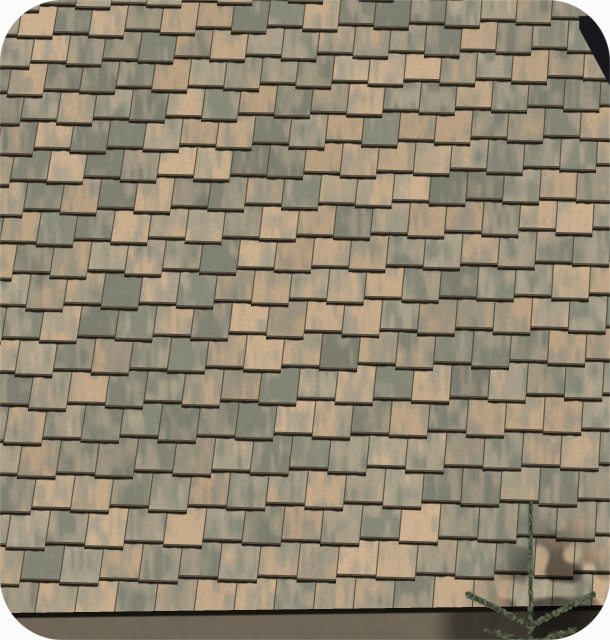
Give the GLSL for this texture, as a WebGL 2 fragment shader.

```glsl
#version 300 es
precision highp float;
// A sunlit roof of staggered flat tiles in perspective, with an eave, a twig and rounded corners.
// Courses come from a quadratic spacing, columns from a width that grows downward; each tile
// gets a hashed tone, drop and streaks. Lengths are in canvas heights, y measured downward.
uniform vec2 u_resolution;
out vec4 outColor;

#define COURSES 19.0        // index of the course that ends at the eave
#define FIRST_EDGE 0.0045   // height of the topmost course edge
#define COURSE_GAP 0.0430   // course spacing at the top
#define COURSE_GROWTH 0.000378
#define TILE_WIDTH 0.0551   // tile width at the top
#define WIDTH_GROWTH 0.0073
#define VANISH_X 1.367      // where the seams stand upright
#define STAGGER 0.0068      // extra drop of every second tile
#define EDGE_FACE 0.0026    // visible thickness of a tile
#define SEAM 0.0009         // half width of a side joint
#define CORNER 0.098        // radius of the rounded corners
#define SAMPLES 3           // antialiasing grid per axis

const vec3 COOL = vec3(0.50, 0.505, 0.445);
const vec3 STONE = vec3(0.625, 0.587, 0.510);
const vec3 WARM = vec3(0.745, 0.645, 0.525);
const vec3 FACE = vec3(0.33, 0.295, 0.23);
const vec3 SHADE = vec3(0.12, 0.105, 0.08);
const vec3 WALL = vec3(0.43, 0.395, 0.335);

float hash(vec2 p) {
  vec3 q = fract(vec3(p.xyx) * 0.1031);
  q += dot(q, q.yzx + 33.33);
  return fract((q.x + q.y) * q.z);
}

float noise(vec2 p) {
  vec2 i = floor(p), f = fract(p);
  f = f * f * (3.0 - 2.0 * f);
  return mix(mix(hash(i), hash(i + vec2(1, 0)), f.x),
             mix(hash(i + vec2(0, 1)), hash(i + vec2(1, 1)), f.x), f.y);
}

float segment(vec2 p, vec2 a, vec2 b) {
  vec2 d = b - a;
  return length(p - a - d * clamp(dot(p - a, d) / dot(d, d), 0.0, 1.0));
}

// Column coordinate within a course; odd courses shift by half a tile.
float column(vec2 p, float row) {
  return (p.x - VANISH_X) / (TILE_WIDTH + WIDTH_GROWTH * p.y) + 0.64 - 0.5 * mod(row, 2.0);
}

// How far a tile hangs below its nominal course edge.
float hang(float u, float row) {
  float col = floor(u);
  float low = 1.0 - mod(col, 2.0);
  return 0.006 + STAGGER * low + 0.0026 * (hash(vec2(col + 70.0, row + 9.0)) - 0.5)
       + 0.0026 * (fract(u) - 0.5);
}

vec3 tileColor(vec2 p, float u, float row) {
  vec2 id = vec2(floor(u) + 60.0, row + 5.0);
  float tone = hash(id);
  float streak = noise(p * vec2(150.0, 32.0) + id * 7.3);
  float patches = noise(p * vec2(55.0, 40.0) + id * 3.1);
  float blend = clamp(tone * 0.95 + 0.5 * (streak - 0.5) + 0.65 * (patches - 0.5), 0.0, 1.0);
  vec3 c = mix(COOL, STONE, smoothstep(0.0, 0.5, blend));
  c = mix(c, WARM, smoothstep(0.48, 1.0, blend));
  c *= 0.95 + 0.12 * hash(id + 31.0);
  return c * (0.97 + 0.07 * noise(p * 420.0));
}

vec3 roof(vec2 p) {
  float y = p.y + p.x * mix(0.028, 0.012, p.y);
  float root = sqrt(COURSE_GAP * COURSE_GAP + 4.0 * COURSE_GROWTH * (y - FIRST_EDGE));
  float v = (root - COURSE_GAP) / (2.0 * COURSE_GROWTH);
  float above = floor(v);
  float past = (v - above) * root;

  // Eave and the wall beneath it
  if (above >= COURSES) {
    float dark = smoothstep(0.67, 0.72, p.x) * 0.45;
    vec3 wall = WALL * (0.97 + 0.06 * noise(p * 90.0)) * (1.0 - dark);
    return mix(SHADE * 0.7, wall, smoothstep(0.006, 0.010, past));
  }

  // The upper tile covers the point until its hanging edge ends
  float u = column(p, above);
  float below = past - hang(u, above);
  float row = above + step(0.0, below);
  u = column(p, row);
  vec3 c = tileColor(p, u, row);
  float side = min(fract(u), 1.0 - fract(u)) * (TILE_WIDTH + WIDTH_GROWTH * p.y);
  c = mix(c, FACE * 0.85, 0.8 * (1.0 - smoothstep(SEAM * 0.5, SEAM * 1.6, side)));
  if (below < 0.0) return mix(c, FACE, smoothstep(-EDGE_FACE - 0.0006, -EDGE_FACE, below));
  float depth = 0.0024 + 0.0016 * noise(p * 110.0);
  return mix(SHADE, c, smoothstep(depth * 0.6, depth * 1.5, below));
}

vec3 scene(vec2 p, float aspect) {
  vec3 c = roof(p);
  // Soft foliage shadow at the lower right
  float spot = 1.0 - smoothstep(0.03, 0.12, length((p - vec2(0.865, 0.93)) * vec2(1.0, 0.8)));
  c *= 1.0 - 0.5 * spot * smoothstep(0.35, 0.65, noise(p * 38.0));

  // Twig with mirrored side branches and a ragged needle outline
  vec2 t = vec2(p.x - 0.829, p.y);
  float d = segment(t, vec2(0.0, 0.788), vec2(0.0, 1.02)) + 0.0012;
  t.x = abs(t.x);
  for (int i = 0; i < 2; i++) {
    float k = float(i);
    d = min(d, segment(t, vec2(0.0, 0.977 + 0.03 * k), vec2(0.098 - 0.03 * k, 0.929 + 0.055 * k)));
  }
  float needle = noise(p * 260.0);
  vec3 green = mix(vec3(0.17, 0.19, 0.13), vec3(0.43, 0.47, 0.37), needle);
  c = mix(green, c, smoothstep(0.0, 0.0015, d - 0.0022 - 0.0035 * needle));

  // Dark overhang at the upper right
  float overhang = max(0.905 - p.x + max(0.0, p.y - 0.045) * 0.54, 0.025 - p.y);
  c = mix(vec3(0.09, 0.09, 0.11), c, smoothstep(-0.001, 0.001, overhang));

  // Rounded white corners
  vec2 q = abs(p - 0.5 * vec2(aspect, 1.0)) - 0.5 * vec2(aspect, 1.0) + CORNER;
  float outside = length(max(q, 0.0)) - CORNER;
  return mix(c, vec3(0.99), smoothstep(-0.001, 0.001, outside));
}

void main() {
  vec3 sum = vec3(0.0);
  for (int i = 0; i < SAMPLES * SAMPLES; i++) {
    vec2 offset = (vec2(i % SAMPLES, i / SAMPLES) + 0.5) / float(SAMPLES) - 0.5;
    vec2 p = (gl_FragCoord.xy + offset) / u_resolution.y;
    sum += scene(vec2(p.x, 1.0 - p.y), u_resolution.x / u_resolution.y);
  }
  outColor = vec4(sum / float(SAMPLES * SAMPLES), 1.0);
}
```
